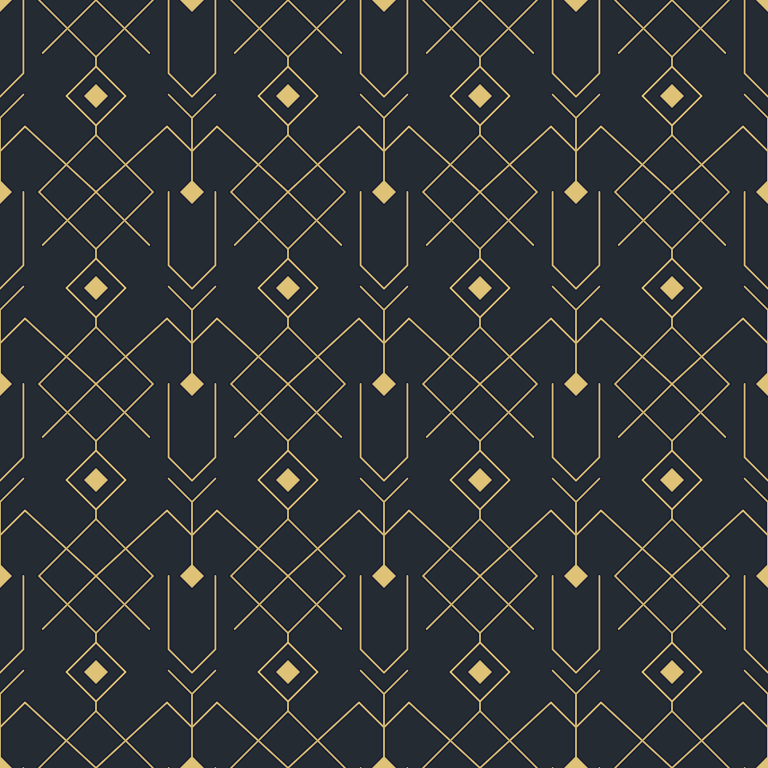
A WebGL 1 fragment shader for this pattern:

```glsl
precision highp float;

uniform vec2 u_resolution;

#define REPEATS 4.0
#define CELL 192.0
#define LINE_WIDTH 1.75
#define GEM_RADIUS 12.0
#define RING_RADIUS 29.5
#define LATTICE_RADIUS 57.0
#define HALO_WIDTH 2.0
#define HALO_STRENGTH 0.65
#define GOLD vec3(0.87, 0.76, 0.46)
#define NAVY vec3(0.14, 0.17, 0.20)
#define SHADE vec3(0.06, 0.07, 0.18)

float segment(vec2 p, vec2 a, vec2 b) {
  vec2 pa = p - a;
  vec2 ba = b - a;
  return length(pa - ba * clamp(dot(pa, ba) / dot(ba, ba), 0.0, 1.0));
}

float diamond(vec2 p, float radius) {
  return (abs(p.x) + abs(p.y) - radius) * 0.70711;
}

// Ringed gem, lattice diamond and crossing chevrons on the axis x = 0.
float latticeLines(vec2 p) {
  float d = abs(diamond(p, LATTICE_RADIUS));
  d = min(d, abs(diamond(p - vec2(0.0, 0.5 * CELL), RING_RADIUS)));
  vec2 stub = vec2(p.x, abs(p.y));
  d = min(d, segment(stub, vec2(0.0, LATTICE_RADIUS), vec2(0.0, 0.5 * CELL - RING_RADIUS)));
  vec2 peak = vec2(71.0, -65.5);
  d = min(d, segment(p, vec2(0.0), peak));
  d = min(d, segment(p, peak, vec2(0.5 * CELL, -40.7)));
  return min(d, segment(p, vec2(0.0), vec2(53.3, 53.0)));
}

// Forked stem above a pointed open frame, on its own axis x = 0.
float stemLines(vec2 p) {
  vec2 fork = vec2(0.0, -74.0);
  vec2 corner = vec2(23.4, 73.3);
  float d = segment(p, fork, vec2(0.0));
  d = min(d, segment(p, fork, vec2(23.4, -97.4)));
  d = min(d, segment(p, vec2(corner.x, 0.0), corner));
  return min(d, segment(p, corner, vec2(0.0, 96.7)));
}

// Signed distance to the whole motif; y runs downwards.
float motif(vec2 p) {
  vec2 stem = vec2(0.5 * CELL - p.x, p.y);
  float d = min(latticeLines(p), stemLines(stem)) - 0.5 * LINE_WIDTH;
  d = min(d, diamond(p - vec2(0.0, 0.5 * CELL), GEM_RADIUS));
  return min(d, diamond(stem, GEM_RADIUS));
}

void main() {
  vec2 cell = fract(gl_FragCoord.xy / u_resolution * REPEATS);
  float pixel = CELL * REPEATS / min(u_resolution.x, u_resolution.y);

  // Mirror across the column axis; measure y down from the nearest cell edge.
  vec2 p = vec2(abs(cell.x - 0.5), cell.y < 0.5 ? -cell.y : 1.0 - cell.y) * CELL;

  // Include the vertical neighbour so that overhanging tips wrap.
  float neighbour = p.y < 0.0 ? CELL : -CELL;
  float d = min(motif(p), motif(p + vec2(0.0, neighbour)));

  // Faint dark halo beneath the gold inlay.
  float halo = 1.0 - smoothstep(0.4 * HALO_WIDTH, HALO_WIDTH, d);
  vec3 color = mix(NAVY, SHADE, HALO_STRENGTH * halo);
  color = mix(color, GOLD, clamp(0.5 - d / pixel, 0.0, 1.0));
  gl_FragColor = vec4(color, 1.0);
}
```
